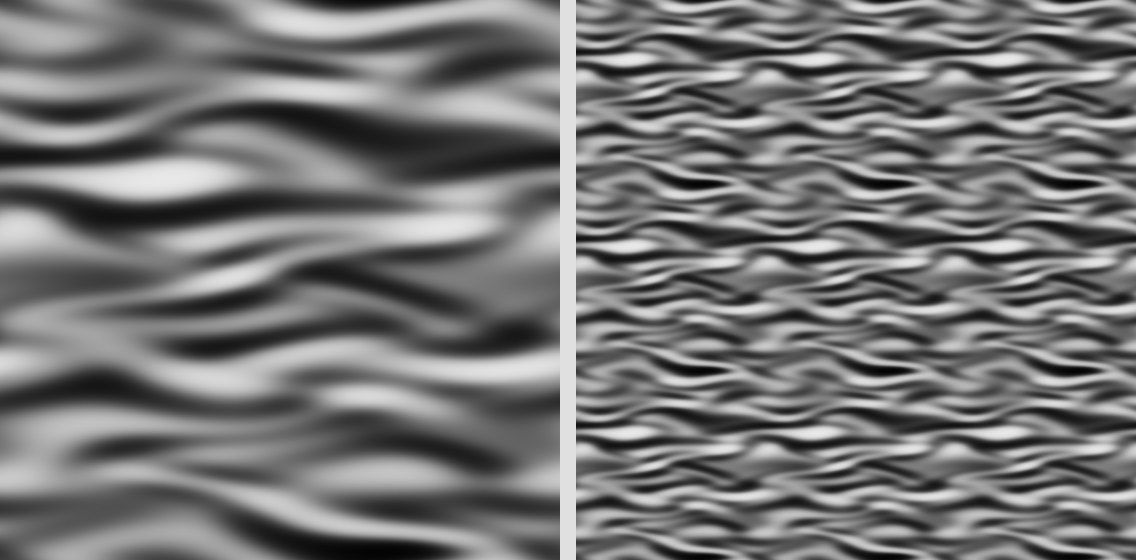
Left: one tile. Right: repeated 3 by 3.
A Shadertoy shader for this texture:

```glsl
#define TAU 6.2831853
#define LOWEST_BAND 3    // fewest bands up the tile
#define HIGHEST_BAND 13  // most bands up the tile
#define MAX_TILT 3       // most wave crossings along the tile
#define TILT_SPREAD 1.9  // how quickly the tilted waves fade
#define BEND 0.011       // vertical sway of the bands
#define SHEAR 0.05       // sideways slip that sharpens the forks
#define MEAN_GREY 0.463
#define GREY_RANGE 0.47  // greatest departure from the mean
#define STEEPNESS 0.51   // slope of the soft tone curve

float hash(vec2 n) {
    return fract(sin(dot(n, vec2(12.9898, 78.233)) + 4.137) * 43758.5453);
}

// Whole-number frequencies keep the displacement periodic.
vec2 warp(vec2 p) {
    float slip = sin(TAU * (p.x + 5.0 * p.y)) + 0.6 * sin(TAU * (7.0 * p.y - p.x) + 2.1);
    float sway = sin(TAU * (2.0 * p.x + p.y) + 0.7) + sin(TAU * (p.x - 3.0 * p.y) + 4.0);
    return p + vec2(SHEAR * slip, BEND * sway);
}

// Sum of nearly horizontal waves, scaled to unit variance.
float streaks(vec2 p) {
    float sum = 0.0;
    float power = 0.0;
    for (int band = LOWEST_BAND; band <= HIGHEST_BAND; band++) {
        for (int tilt = -MAX_TILT; tilt <= MAX_TILT; tilt++) {
            vec2 frequency = vec2(tilt, band);
            float fade = frequency.x / TILT_SPREAD;
            float weight = exp(-0.25 * fade * fade);
            sum += weight * cos(TAU * (dot(frequency, p) + hash(frequency)));
            power += 0.5 * weight * weight;
        }
    }
    return sum / sqrt(power);
}

void mainImage(out vec4 fragColor, in vec2 fragCoord) {
    vec2 uv = fragCoord / iResolution.xy;
    float grey = MEAN_GREY + GREY_RANGE * tanh(STEEPNESS * streaks(warp(uv)));
    fragColor = vec4(vec3(clamp(grey, 0.0, 1.0)), 1.0);
}
```
